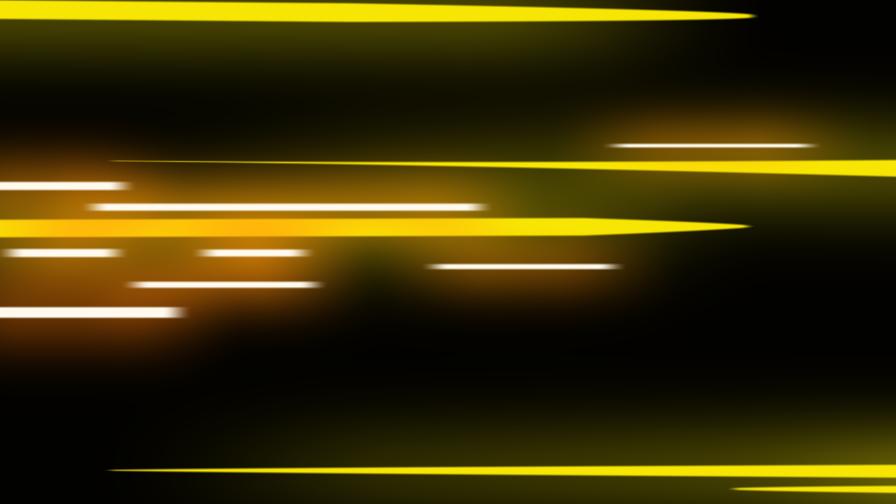
Give the GLSL for this background, as a WebGL 2 fragment shader.

```glsl
#version 300 es
precision highp float;
// Tapered yellow light streaks and short white-hot bars glowing over black.

uniform vec2 u_resolution;
out vec4 fragColor;

const vec3 BLACK = vec3(0.008, 0.006, 0.0);
const vec3 OLIVE = vec3(0.27, 0.255, 0.008);
const vec3 EMBER = vec3(1.0, 0.47, 0.025);
const vec3 YELLOW = vec3(0.97, 0.90, 0.01);
const vec3 AMBER = vec3(1.0, 0.71, 0.04);
const vec3 WHITE_HOT = vec3(1.0, 0.98, 0.93);

// Streak axes: tip xy, then the point xy where full width is reached.
const int STREAKS = 5;
const vec4 AXES[STREAKS] = vec4[](
    vec4(1.509, 0.968, 0.694, 0.975),
    vec4(0.208, 0.681, 1.778, 0.666),
    vec4(1.500, 0.551, 1.157, 0.550),
    vec4(0.204, 0.067, 1.778, 0.065),
    vec4(1.440, 0.030, 1.778, 0.029));

// Streak profiles: half width, taper exponent.
const vec2 PROFILES[STREAKS] = vec2[](
    vec2(0.0185, 0.45), vec2(0.0165, 1.7), vec2(0.0174, 0.7),
    vec2(0.0127, 0.7), vec2(0.007, 0.5));

// Bars: left end, right end, height, half thickness.
const int BARS = 8;
const vec4 BAR_SHAPES[BARS] = vec4[](
    vec4(-0.10, 0.273, 0.631, 0.0080),
    vec4(0.157, 0.981, 0.589, 0.0070),
    vec4(-0.01, 0.259, 0.498, 0.0080),
    vec4(0.377, 0.630, 0.498, 0.0070),
    vec4(0.238, 0.653, 0.435, 0.0060),
    vec4(-0.10, 0.382, 0.380, 0.0105),
    vec4(0.833, 1.245, 0.471, 0.0050),
    vec4(1.192, 1.634, 0.711, 0.0035));

float bell(float x, float width) {
    float k = x / width;
    return exp(-k * k);
}

// Soft window that fades in and out around the interval from a to b.
float span(float x, float a, float b, float outer, float inner) {
    return smoothstep(a - outer, a + inner, x) * smoothstep(b + outer, b - inner, x);
}

float band(float dist, float halfWidth, float soft) {
    return smoothstep(-soft, soft, halfWidth - dist);
}

// Returns core coverage in x and halo strength in y.
vec2 streak(vec2 p, vec4 axis, vec2 profile, float soft) {
    float run = axis.z - axis.x;
    float t = (p.x - axis.x) / run;
    float along = t * abs(run);
    float dist = abs(p.y - mix(axis.y, axis.w, t));
    float halfWidth = profile.x * pow(clamp(t, 0.0, 1.0), profile.y);
    float core = band(dist, halfWidth, soft) * smoothstep(0.0, 0.03, along);
    float reach = smoothstep(-0.08, 0.6, along);
    float halo = bell(dist, 0.11) * reach * min(0.2 + halfWidth / 0.015, 1.0);
    return vec2(core, halo);
}

vec2 bar(vec2 p, vec4 shape, float soft) {
    float dist = abs(p.y - shape.z);
    float core = band(dist, shape.w, soft) * span(p.x, shape.x, shape.y, 0.0, 0.06);
    float halo = bell(dist, 0.06 + 2.5 * shape.w) * (0.2 + 14.0 * shape.w);
    return vec2(core, halo * span(p.x, shape.x, shape.y, 0.12, 0.15));
}

void main() {
    vec2 p = gl_FragCoord.xy / u_resolution.y;
    float soft = max(1.0 / u_resolution.y, 0.003);

    // Accumulate halos and keep the strongest core of each kind.
    vec2 streaks = vec2(0.0);
    for (int i = 0; i < STREAKS; i++) {
        vec2 s = streak(p, AXES[i], PROFILES[i], soft);
        streaks = vec2(max(streaks.x, s.x), streaks.y + s.y);
    }
    vec2 bars = vec2(0.0);
    for (int i = 0; i < BARS; i++) {
        vec2 b = bar(p, BAR_SHAPES[i], soft);
        bars = vec2(max(bars.x, b.x), bars.y + b.y);
    }

    // Halos first, then yellow streaks warmed by the embers, then bars.
    vec3 color = BLACK + OLIVE * streaks.y + EMBER * bars.y;
    float warmth = smoothstep(0.05, 0.5, bars.y);
    color = mix(color, mix(YELLOW, AMBER, warmth), streaks.x);
    color = mix(color, WHITE_HOT, bars.x);
    fragColor = vec4(min(color, 1.0), 1.0);
}
```
